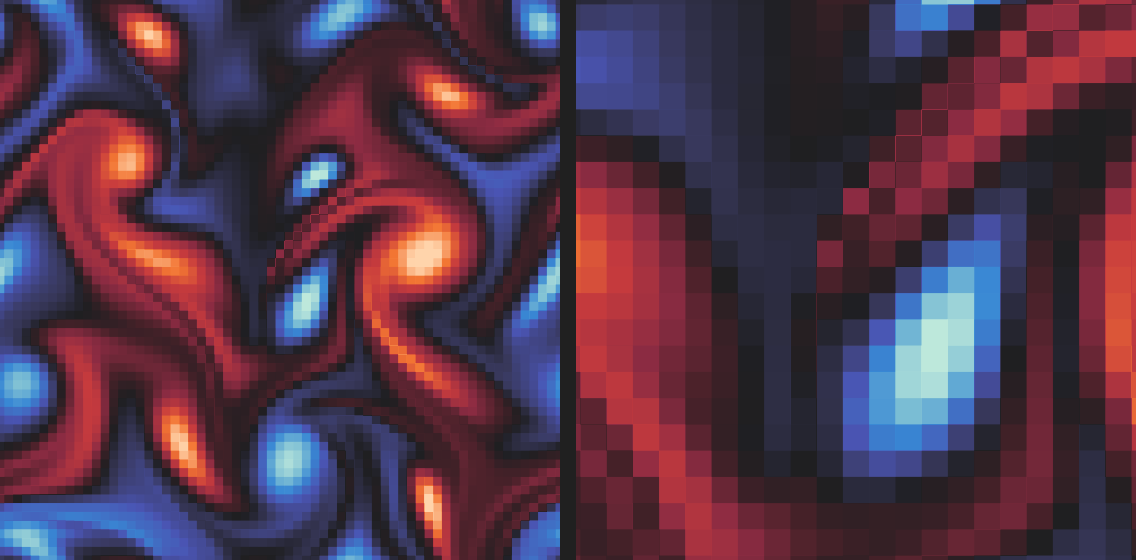
Left, the full canvas; right, a detail of the centre.
This texture is drawn by a WebGL 1 fragment shader. Its source:

```glsl
precision highp float;
// Tiling field of swirling warm and cold vortices, drawn in coarse square cells.

uniform vec2 u_resolution;

const float CELLS = 64.0;         // square cells per side
const int VORTICES = 16;
const float CORE_RADIUS = 0.061;
const float TWIST_RADIUS = 0.125;
const float TWIST_ANGLE = 2.4;    // turn at a vortex centre, in radians
const float JITTER = 0.10;
const float BROAD_SCALE = 5.0;    // noise periods per side
const float FINE_SCALE = 9.0;
const float BROAD_AMOUNT = 0.54;
const float FINE_AMOUNT = 0.32;
const vec2 SPREAD = vec2(0.7549, 0.5698); // even scatter of the centres

const vec3 CHARCOAL = vec3(0.12, 0.12, 0.13);
const vec3 NAVY     = vec3(0.22, 0.22, 0.36);
const vec3 INDIGO   = vec3(0.29, 0.33, 0.70);
const vec3 AZURE    = vec3(0.22, 0.53, 0.83);
const vec3 SKY      = vec3(0.48, 0.74, 0.83);
const vec3 ICE      = vec3(0.74, 0.91, 0.86);
const vec3 MAROON   = vec3(0.28, 0.13, 0.16);
const vec3 WINE     = vec3(0.55, 0.17, 0.26);
const vec3 SCARLET  = vec3(0.78, 0.23, 0.24);
const vec3 ORANGE   = vec3(0.95, 0.46, 0.20);
const vec3 PEACH    = vec3(1.00, 0.83, 0.67);

float hash(vec2 p) {
  return fract(sin(dot(p, vec2(127.1, 311.7))) * 43758.5453);
}

// Value noise from -1 to 1 that wraps on the unit square.
float wrapNoise(vec2 p, float periods) {
  p *= periods;
  vec2 cell = floor(p);
  vec2 f = p - cell;
  f = f * f * (3.0 - 2.0 * f);
  vec2 lo = mod(cell, periods);
  vec2 hi = mod(cell + 1.0, periods);
  vec2 seed = vec2(periods * 3.0);
  float bottom = mix(hash(lo + seed), hash(vec2(hi.x, lo.y) + seed), f.x);
  float top = mix(hash(vec2(lo.x, hi.y) + seed), hash(hi + seed), f.x);
  return mix(bottom, top, f.y) * 2.0 - 1.0;
}

vec2 rotate(vec2 p, float angle) {
  float c = cos(angle), s = sin(angle);
  return vec2(c * p.x - s * p.y, s * p.x + c * p.y);
}

// Signed spin: oval cores laid over noise that the vortices have wound up.
float spinField(vec2 p) {
  float spin = 0.0;
  float uncovered = 1.0;
  for (int i = 0; i < VORTICES; i++) {
    float id = float(i);
    float side = mod(id, 2.0) * 2.0 - 1.0;
    vec2 shift = vec2(hash(vec2(id, 1.0)), hash(vec2(id, 2.0))) - 0.5;
    vec2 centre = fract(id * SPREAD + shift * JITTER);
    vec2 d = p - centre;
    d -= floor(d + 0.5); // shortest way round the tile

    float size = CORE_RADIUS * mix(0.75, 1.2, hash(vec2(id, 3.0)));
    float stretch = mix(1.0, 1.25, hash(vec2(id, 4.0)));
    vec2 oval = rotate(d, 6.2832 * hash(vec2(id, 5.0)));
    oval *= vec2(stretch, 1.0 / stretch) / size;
    float core = exp(-dot(oval, oval));
    float peak = mix(0.80, 1.08, hash(vec2(id, 6.0)));
    spin += uncovered * core * peak * side;
    uncovered *= 1.0 - core;

    float reach = exp(-dot(d, d) / (TWIST_RADIUS * TWIST_RADIUS));
    p += rotate(d, side * TWIST_ANGLE * reach) - d;
  }
  float wound = BROAD_AMOUNT * wrapNoise(p, BROAD_SCALE)
              + FINE_AMOUNT * wrapNoise(p, FINE_SCALE);
  return spin + uncovered * wound;
}

vec3 ramp(float t, vec3 a, vec3 b, vec3 c, vec3 d, vec3 e) {
  t = clamp(t, 0.0, 1.0) * 5.0;
  vec3 colour = mix(CHARCOAL, a, clamp(t, 0.0, 1.0));
  colour = mix(colour, b, clamp(t - 1.0, 0.0, 1.0));
  colour = mix(colour, c, clamp(t - 2.0, 0.0, 1.0));
  colour = mix(colour, d, clamp(t - 3.0, 0.0, 1.0));
  return mix(colour, e, clamp(t - 4.0, 0.0, 1.0));
}

void main() {
  // Snap to cell centres, with a blend one pixel wide at the cell edges.
  // The half-cell offset lets one cell span each seam of the tile.
  vec2 grid = gl_FragCoord.xy / u_resolution * CELLS + 0.5;
  vec2 edge = floor(grid + 0.5);
  vec2 pixel = CELLS / u_resolution;
  vec2 snapped = edge + clamp((grid - edge) / pixel, -0.5, 0.5);

  float spin = spinField(snapped / CELLS);
  vec3 colour = spin > 0.0
    ? ramp(spin, MAROON, WINE, SCARLET, ORANGE, PEACH)
    : ramp(-spin, NAVY, INDIGO, AZURE, SKY, ICE);
  gl_FragColor = vec4(colour, 1.0);
}
```
